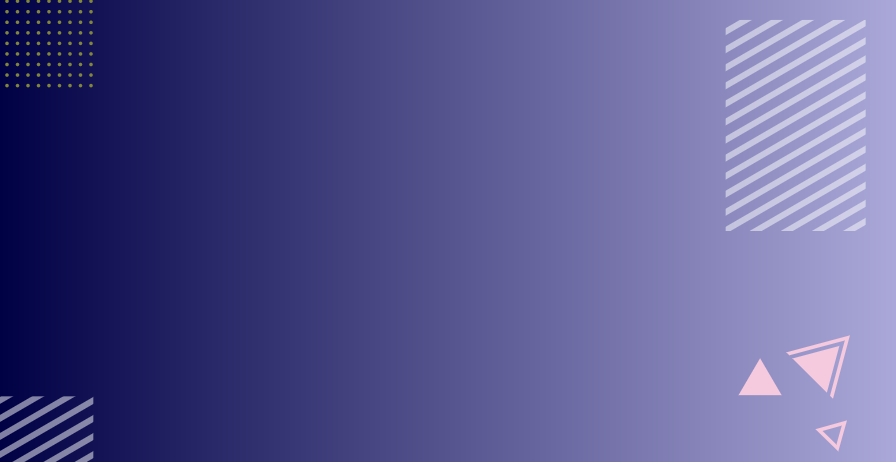
Reproduce this background procedurally as a WebGL 2 fragment shader.

```glsl
#version 300 es
precision highp float;
// Indigo to lavender gradient with a dot grid, striped panels and pink triangles.

#define CANVAS vec2(768.0, 394.0)
#define DOT_PITCH 9.0
#define DOT_RADIUS 1.5
#define STRIPE_PITCH 15.4
#define STRIPE_WIDTH 6.0
#define STRIPE_SLOPE 0.577
#define STRIPE_ALPHA 0.5
#define OUTLINE 3.1
#define GAP_END 6.4

uniform vec2 u_resolution;
out vec4 fragColor;

const vec3 INDIGO = vec3(0.0, 0.0, 0.27);
const vec3 LAVENDER = vec3(0.67, 0.66, 0.85);
const vec3 OLIVE = vec3(0.51, 0.53, 0.22);
const vec3 PINK = vec3(0.96, 0.79, 0.87);

float pixel; // size of one screen pixel in design units

// Coverage of a signed distance, negative inside
float cover(float d) {
    return clamp(0.5 - d / pixel, 0.0, 1.0);
}

float boxDistance(vec2 p, vec2 low, vec2 high) {
    vec2 d = max(low - p, p - high);
    return max(d.x, d.y);
}

// Signed distance to the line a-b, positive on its outer side
float edge(vec2 p, vec2 a, vec2 b) {
    return dot(p - a, normalize(vec2(b.y - a.y, a.x - b.x)));
}

float triangle(vec2 p, vec2 a, vec2 b, vec2 c) {
    return max(edge(p, a, b), max(edge(p, b, c), edge(p, c, a)));
}

// Rising stripes clipped to a box; phase is the first stripe's height at the left
float stripes(vec2 p, vec2 low, vec2 high, float phase) {
    float q = p.y - low.y + STRIPE_SLOPE * (p.x - low.x) - phase;
    float d = abs(mod(q + 0.5 * STRIPE_PITCH, STRIPE_PITCH) - 0.5 * STRIPE_PITCH);
    d = (d - 0.5 * STRIPE_WIDTH) / length(vec2(1.0, STRIPE_SLOPE));
    return cover(d) * cover(boxDistance(p, low, high));
}

// Square grid of nine by nine dots
float dotGrid(vec2 p) {
    vec2 first = vec2(6.0, 1.0);
    vec2 cell = clamp(round((p - first) / DOT_PITCH), 0.0, 8.0);
    return cover(length(p - first - cell * DOT_PITCH) - DOT_RADIUS);
}

// Solid triangle framed along two of its sides
float framedTriangle(vec2 p) {
    vec2 a = vec2(674.0, 300.5), b = vec2(728.5, 286.0), c = vec2(714.0, 340.0);
    float sides = max(edge(p, a, b), edge(p, b, c));
    float base = edge(p, c, a);
    float frame = max(sides, -sides - OUTLINE);
    return cover(max(base, min(frame, sides + GAP_END)));
}

float hollowTriangle(vec2 p) {
    float d = triangle(p, vec2(699.0, 366.0), vec2(726.0, 358.5), vec2(718.5, 385.0));
    return cover(max(d, -d - OUTLINE));
}

void main() {
    // Design space with y running downwards
    vec2 uv = gl_FragCoord.xy / u_resolution;
    vec2 p = vec2(uv.x, 1.0 - uv.y) * CANVAS;
    pixel = CANVAS.x / u_resolution.x;

    vec3 color = mix(INDIGO, LAVENDER, uv.x);
    color = mix(color, OLIVE, dotGrid(p));

    // Translucent striped panels
    float panels = stripes(p, vec2(622.0, 17.0), vec2(742.0, 197.0), 10.0);
    panels = max(panels, stripes(p, vec2(-2.0, 338.0), vec2(80.0, 398.0), 4.6));
    color = mix(color, vec3(1.0), STRIPE_ALPHA * panels);

    // Pink triangles
    float solid = cover(triangle(p, vec2(633.0, 337.0), vec2(651.5, 305.5), vec2(670.0, 337.0)));
    float pink = max(solid, max(framedTriangle(p), hollowTriangle(p)));
    fragColor = vec4(mix(color, PINK, pink), 1.0);
}
```
